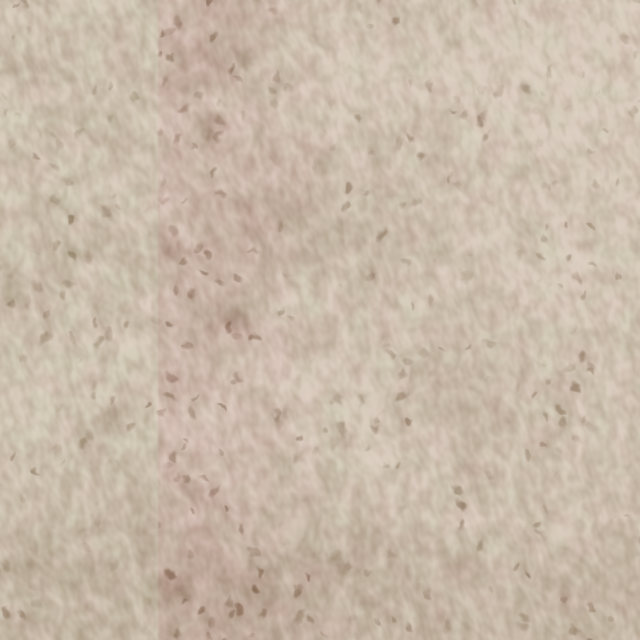
Give the GLSL for this texture, as a Shadertoy shader.

```glsl
// Weathered beige limestone: soft mottled grain, dark pits, pale chips and a faint seam.

const vec3 STONE = vec3(0.792, 0.733, 0.670);
const vec3 TONE_TINT = vec3(1.0, 1.14, 1.25);   // shadows turn browner
const vec3 MOSS_TINT = vec3(-0.010, 0.004, -0.006);
const float SEAM_X = 0.247;

vec2 hash2(vec2 p) {
    vec3 q = fract(p.xyx * vec3(0.1031, 0.1030, 0.0973));
    q += dot(q, q.yzx + 33.33);
    return fract((q.xx + q.yz) * q.zy);
}

float cornerSlope(vec2 cell, vec2 offset) {
    float angle = 6.2832 * hash2(cell + 57.0).x;
    return dot(vec2(cos(angle), sin(angle)), offset);
}

float gradientNoise(vec2 p) {
    vec2 i = floor(p), f = fract(p);
    vec2 u = f * f * f * (f * (f * 6.0 - 15.0) + 10.0);
    vec2 e = vec2(1.0, 0.0);
    float low = mix(cornerSlope(i, f), cornerSlope(i + e, f - e), u.x);
    float high = mix(cornerSlope(i + e.yx, f - e.yx), cornerSlope(i + 1.0, f - 1.0), u.x);
    return mix(low, high, u.y);
}

float fbm(vec2 p, int octaves) {
    float sum = 0.0, weight = 1.0;
    for (int k = 0; k < octaves; k++) {
        sum += weight * gradientNoise(p);
        p = mat2(1.6, 1.2, -1.2, 1.6) * p + 11.7;
        weight *= 0.5;
    }
    return sum;
}

mat2 rotation(float a) {
    return mat2(cos(a), sin(a), -sin(a), cos(a));
}

// Soft, randomly turned ovals; radius is in cells, chance is the filled share of cells.
float spots(vec2 p, float cells, float chance, float radius, float softness, float seed) {
    vec2 q = p * cells, home = floor(q);
    float cover = 0.0;
    for (int y = -1; y <= 1; y++) {
        for (int x = -1; x <= 1; x++) {
            vec2 cell = home + vec2(x, y);
            vec2 place = hash2(cell + seed);
            vec2 kind = hash2(cell + seed + 31.0);
            vec2 d = rotation((place.x - 0.5) * 2.4) * (q - cell - place);
            float size = radius * mix(0.5, 1.0, kind.y);
            float reach = length(d * vec2(1.35, 0.8)) / size;
            float spot = 1.0 - smoothstep(1.0 - softness, 1.0 + softness, reach);
            cover = max(cover, spot * step(kind.x, chance) * mix(0.5, 1.0, place.y));
        }
    }
    return cover;
}

// Broad light and shade: a stained band right of the seam and a darker foot.
float broadTone(vec2 p, float band) {
    float foot = 1.0 - smoothstep(0.0, 0.32, p.y);
    float glow = smoothstep(0.45, 0.9, p.x) * smoothstep(0.2, 0.8, p.y);
    return 0.010 - 0.030 * band - 0.032 * foot + 0.014 * glow
         + 0.045 * fbm(p * 4.0 + 3.0, 3);
}

// Fine grain, stretched upward and leaning slightly.
float grainTone(vec2 p) {
    vec2 bend = 0.006 * vec2(gradientNoise(p * 17.0), gradientNoise(p * 17.0 + 40.0));
    vec2 q = rotation(-0.30) * (p + bend);
    return 0.075 * gradientNoise(q * vec2(62.0, 36.0))
         + 0.045 * gradientNoise(q * vec2(118.0, 74.0) + 19.0)
         + 0.050 * fbm(q * vec2(21.0, 15.0) + 8.0, 2);
}

void mainImage(out vec4 fragColor, in vec2 fragCoord) {
    vec2 p = fragCoord / iResolution.xy;
    float seam = smoothstep(SEAM_X - 0.002, SEAM_X + 0.002, p.x);
    float band = seam * (1.0 - smoothstep(0.32, 0.56, p.x + 0.12 * gradientNoise(p * 5.0)));

    // Ragged outlines for pits and chips
    vec2 ragged = p + 0.007 * vec2(fbm(p * 55.0, 2), fbm(p * 55.0 + 70.0, 2));
    float cluster = smoothstep(-0.22, 0.30, gradientNoise(p * 7.0 + 25.0) + 0.25 * band);
    float pits = spots(ragged, 38.0, 0.30, 0.30, 0.55, 5.0) * mix(0.15, 1.0, cluster);
    float blotches = spots(ragged, 11.0, 0.20, 0.26, 0.75, 90.0) * mix(0.35, 1.0, cluster);
    float chips = spots(ragged, 8.0, 0.10, 0.20, 0.35, 140.0) * (1.0 - 0.6 * band);

    // Tone layers
    float tone = broadTone(p, band) + grainTone(p);
    tone += 0.012 * gradientNoise(vec2(p.x * 70.0, p.y * 3.0));
    tone -= 0.150 * pits + 0.085 * blotches;
    tone = mix(tone, 0.065, 0.7 * chips);
    tone = min(tone, 0.055 + 0.4 * (tone - 0.055));
    tone = max(tone, -0.36);

    // Rosy stain against greenish stone
    float moss = 2.0 * gradientNoise(p * 24.0 + 61.0) + 0.6 - 1.5 * band - 0.4 * seam;
    vec3 color = STONE + tone * TONE_TINT + moss * MOSS_TINT;
    fragColor = vec4(clamp(color, 0.0, 1.0), 1.0);
}
```
